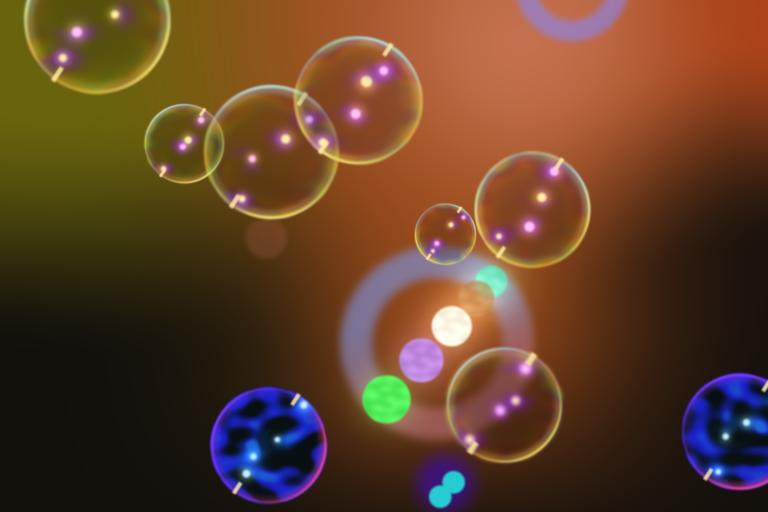
Write a Shadertoy shader that draws this background.

```glsl
// Soap bubbles drifting before a warm, out-of-focus backdrop.
// Soft glows build the backdrop; a loop along a wavy path places thin-film spheres,
// and blurred rings and discs give the bokeh.

float hash(vec2 p) {
    return fract(sin(dot(p, vec2(127.1, 311.7))) * 43758.55);
}

vec2 gradient(vec2 cell) {
    float a = 6.2832 * hash(cell);
    return vec2(cos(a), sin(a));
}

float gradientNoise(vec2 p) {
    vec2 i = floor(p), f = fract(p), o = vec2(0, 1);
    vec2 u = f * f * f * (f * (f * 6.0 - 15.0) + 10.0);
    return mix(mix(dot(gradient(i), f), dot(gradient(i + o.yx), f - o.yx), u.x),
               mix(dot(gradient(i + o), f - o), dot(gradient(i + 1.0), f - 1.0), u.x), u.y);
}

float glow(vec2 p, vec2 size) {
    p /= size;
    return exp(-dot(p, p));
}

float disc(vec2 p, float radius, float blur) {
    return 1.0 - smoothstep(radius - blur, radius + blur, length(p));
}

float softRing(vec2 p, float radius, float width) {
    float d = (length(p) - radius) / width;
    return exp(-d * d * d * d);
}

vec3 backdrop(vec2 p) {
    p += 0.04 * gradientNoise(p * 2.5);
    vec3 warm = mix(vec3(0.41, 0.39, 0.05), vec3(0.60, 0.29, 0.10), smoothstep(0.15, 0.75, p.x));
    warm = mix(warm, vec3(0.80, 0.47, 0.35), 0.85 * glow(p - vec2(1.05, 0.93), vec2(0.34, 0.27)));
    warm = mix(warm, vec3(0.68, 0.25, 0.09), 0.9 * glow(p - vec2(1.52, 0.95), vec2(0.25, 0.3)));
    float lift = 0.2 * smoothstep(0.95, 1.45, p.x);
    float top = smoothstep(0.3 + lift, 0.8 + lift * 0.6, p.y);
    float column = glow(vec2(p.x - 0.9, 0.0), vec2(0.34, 1.0)) * smoothstep(-0.15, 0.42, p.y);
    return mix(vec3(0.075, 0.06, 0.045), warm, 1.0 - (1.0 - top) * (1.0 - column));
}

// Defocused rings and a diagonal run of light discs
vec3 addBokeh(vec3 col, vec2 p) {
    vec2 q = p - vec2(0.854, 0.33);
    vec3 tint = mix(vec3(0.68, 0.40, 0.42), vec3(0.50, 0.54, 0.78), smoothstep(-0.12, 0.1, q.y - 0.4 * q.x));
    col = mix(col, tint, 0.72 * softRing(q, 0.158, 0.034));
    col = mix(col, vec3(0.58, 0.50, 0.82), 0.75 * softRing(p - vec2(1.117, 1.03), 0.09, 0.022));
    col = mix(col, vec3(0.24, 0.06, 0.55), 0.8 * disc(p - vec2(0.87, 0.055), 0.055, 0.03));
    col = mix(col, vec3(0.65, 0.35, 0.28), 0.3 * disc(p - vec2(0.52, 0.535), 0.04, 0.008));
    for (float i = 0.0; i < 2.0; i++)
        col = mix(col, vec3(0.15, 0.80, 0.82), disc(p - vec2(0.86, 0.03) - i * vec2(0.026, 0.028), 0.022, 0.004));
    for (float i = 4.0; i >= 0.0; i--) {
        vec2 c = mix(vec2(0.755, 0.22), vec2(0.96, 0.45), 1.0 - pow(1.0 - i / 4.0, 1.4));
        vec3 light = vec3(0.65 + 0.4 * cos(1.3 * (i - 2.0)), 0.75 + 0.22 * cos(3.1416 * i),
                          0.65 - 0.35 * cos(1.9 * (i - 3.0)));
        light = mix(light, vec3(1.0, 1.0, 0.93), exp(-4.0 * (i - 2.0) * (i - 2.0)));
        light += 0.12 * gradientNoise((p - c) * vec2(40, -60));
        col += 0.25 * light * glow(p - c, vec2(0.055));
        col = mix(col, light, (i < 2.5 ? 0.93 : 0.65) * disc(p - c, 0.047 - 0.004 * i, 0.004));
    }
    return col;
}

// One sphere: q is the position in radii, e the edge softness, blue the film type
vec3 addBubble(vec3 col, vec2 q, float e, float blue, float seed) {
    float d = length(q), inside = 1.0 - smoothstep(1.0 - e, 1.0 + e, d);
    if (d > 1.2) return col;
    float n = gradientNoise(q * vec2(2.2, 3.0) + seed * 7.3);
    vec3 film = 0.5 + 0.5 * cos(9.0 * d + 3.0 * q.y + 4.0 * n + seed + vec3(0.0, 1.2, 3.2));

    // Body and rim of the two film types
    vec3 clearBody = col * 0.82 + film * vec3(0.28, 0.25, 0.16) * pow(d, 5.0);
    float patches = smoothstep(-0.12, 0.35, n + 0.55 * d - 0.25);
    vec3 blueBody = mix(vec3(0.03, 0.06, 0.07), vec3(0.10, 0.13, 0.78), patches);
    blueBody = mix(blueBody, vec3(0.12, 0.55, 0.82), 0.7 * smoothstep(0.15, 0.45, n) * (1.0 - d * d));
    vec3 body = mix(clearBody, blueBody, blue);
    vec3 clearRim = mix(vec3(0.90, 0.82, 0.38), vec3(0.70, 0.80, 0.76), smoothstep(-0.4, 0.8, q.y));
    vec3 blueRim = mix(vec3(0.85, 0.25, 0.55), vec3(0.48, 0.22, 0.95), smoothstep(-0.6, 0.5, q.y - q.x));
    float rim = exp(-pow((d - 0.965) / 0.035, 2.0)) + 0.35 * exp(-pow((d - 0.90) / 0.06, 2.0));
    body = mix(body, mix(clearRim, blueRim, blue), rim * (0.62 + 0.25 * cos(2.0 * atan(q.y, q.x) + seed)));

    // Reflected lamps with violet haze, in a slanted row
    vec3 haze = mix(vec3(0.45, 0.10, 0.72), vec3(0.08, 0.42, 0.90), blue);
    for (float k = 0.0; k < 4.0; k++) {
        vec2 h = q - (k - 1.5) * vec2(0.32, 0.38) - 0.12 * vec2(sin(seed * 3.0 + k * 2.0), cos(seed + k * 4.0));
        float size = 0.035 + 0.05 * hash(vec2(seed, k));
        vec3 lamp = mix(vec3(1.0, 0.93, 0.65), vec3(1.0, 0.75, 0.98), step(0.5, fract(k * 0.5 + 0.2)));
        lamp = mix(lamp, vec3(0.75, 0.95, 1.0), blue);
        body = mix(body, haze, 0.7 * glow(h, vec2(0.24, 0.15)) * smoothstep(-0.3, 0.3, n + 0.1));
        body += 0.35 * lamp * glow(h, vec2(size * 2.0));
        body = mix(body, lamp, disc(h, size, e + 0.01));
    }
    col = mix(col, body, inside);

    // Slanted glints crossing the rim at both ends
    float along = abs(abs(dot(q, vec2(0.55, 0.835))) - 0.9);
    float across = abs(dot(q, vec2(0.835, -0.55)) + 0.05);
    float glint = (1.0 - smoothstep(0.01, 0.03 + e, across)) * (1.0 - smoothstep(0.08, 0.14, along));
    return mix(col, vec3(1.0, 0.92, 0.62), 0.85 * glint);
}

void mainImage(out vec4 fragColor, in vec2 fragCoord) {
    vec2 p = fragCoord / iResolution.y;
    vec3 col = addBokeh(backdrop(p), p);
    for (float i = 0.0; i < 9.0; i++) {
        // Six bubbles fall along a wave, three more float in a lower row
        float j = i - 6.0;
        vec2 c = vec2(0.19 + 0.17 * i, 0.84 - 0.05 * i + 0.12 * cos(2.2 * i));
        float r = 0.125 - 0.006 * i + 0.04 * cos(2.094 * i + 1.047);
        if (j >= 0.0) { c = vec2(0.525 + 0.46 * j, 0.13 + 0.08 * sin(1.4 * j)); r = 0.115; }
        float blue = j >= 0.0 && j != 1.0 ? 1.0 : 0.0;
        float blur = j == 1.0 ? 0.05 : 0.012;
        col = addBubble(col, (p - c) / r, blur + 1.0 / (iResolution.y * r), blue, i + 1.0);
    }
    fragColor = vec4(clamp(col, 0.0, 1.0), 1.0);
}
```
